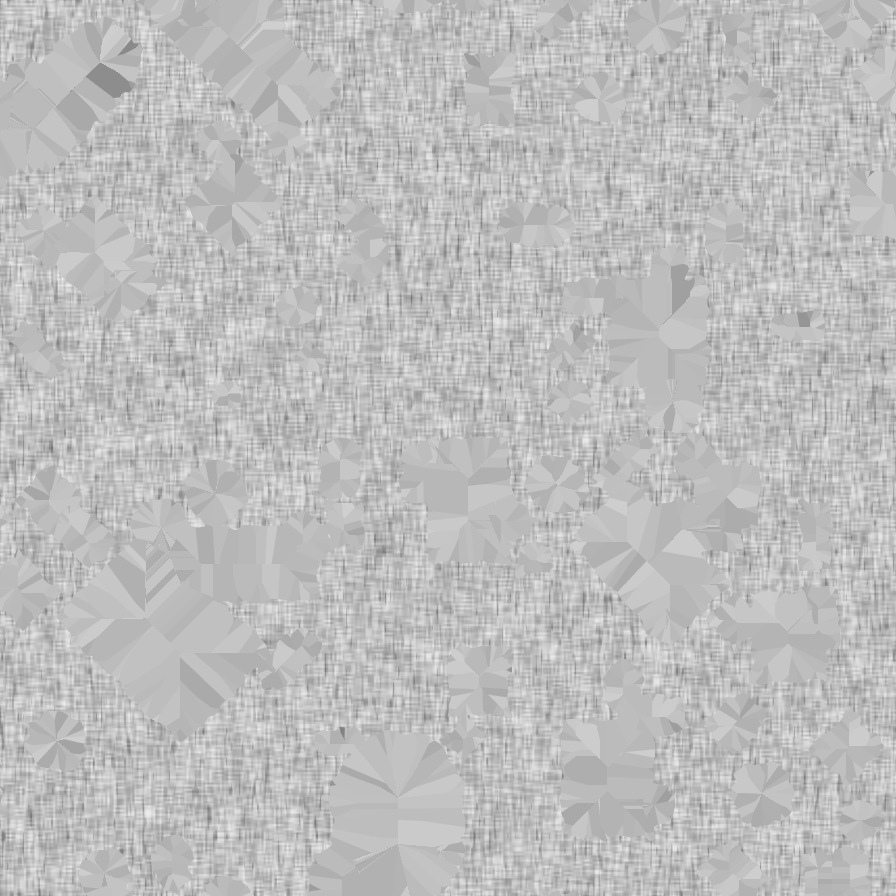
This texture is drawn by a Shadertoy shader. Its source:

```glsl
// Grey woven grain broken by gaps of many shapes. Each gap is filled with flat
// facets: every point takes the tone of the nearest grain seed on the gap's rim,
// so the facets run as fans and mitred stripes from the rim to the middle.

const float MEAN_TONE = 0.738;
const float VERTICAL_CONTRAST = 0.18;
const float HORIZONTAL_CONTRAST = 0.15;
const float PATCH_CONTRAST = 0.07;
const float STREAK_DEPTH = 0.16;
const float FACET_CONTRAST = 0.085;
const float DARK_FACET_DEPTH = 0.20;
const vec2 VERTICAL_THREADS = vec2(430.0, 75.0);
const vec2 HORIZONTAL_THREADS = vec2(90.0, 430.0);
const float LARGE_CELL = 0.165;
const float SMALL_CELL = 0.072;
const float LARGE_SHARE = 0.42;
const float SMALL_SHARE = 0.36;
const float RIM_ROUGHNESS = 0.009;
const float RIM_FREQUENCY = 95.0;
const float SEED_SPACING = 0.0065;
const float QUARTER_PI = 0.785398;

float hash(vec2 p) {
    return fract(sin(dot(p, vec2(127.1, 311.7))) * 43758.5453);
}

vec2 hash2(vec2 p) {
    return vec2(hash(p), hash(p + 37.3));
}

float valueNoise(vec2 p) {
    vec2 i = floor(p), f = fract(p);
    f = f * f * (3.0 - 2.0 * f);
    return mix(mix(hash(i), hash(i + vec2(1, 0)), f.x),
               mix(hash(i + vec2(0, 1)), hash(i + vec2(1, 1)), f.x), f.y);
}

// Depth inside one gap: a box, a diamond or a capsule
float gapShape(vec2 q, vec2 id) {
    vec2 size = mix(vec2(0.26), vec2(0.66, 0.56), hash2(id + 5.7));
    float angle = floor(hash(id + 9.1) * 4.0) * QUARTER_PI;
    float c = cos(angle), s = sin(angle);
    q = abs(mat2(c, s, -s, c) * q);
    if (hash(id + 13.9) < 0.5) return min(size.x - q.x, size.y - q.y);
    float spine = max(size.x - size.y, 0.0);
    return size.y - length(vec2(max(q.x - spine, 0.0), q.y));
}

// Greatest depth among the scattered gaps of one size
float gapLayer(vec2 p, float cell, float share, float salt) {
    p /= cell;
    vec2 base = floor(p);
    float depth = -1.0;
    for (int y = -1; y <= 1; y++)
    for (int x = -1; x <= 1; x++) {
        vec2 id = base + vec2(x, y);
        vec2 key = id + salt;
        if (hash(key + 3.3) > share) continue;
        vec2 centre = id + 0.5 + 0.8 * (hash2(key) - 0.5);
        depth = max(depth, gapShape(p - centre, key));
    }
    return depth * cell;
}

float gapDepth(vec2 p) {
    return max(gapLayer(p, LARGE_CELL, LARGE_SHARE, 21.0),
               gapLayer(p, SMALL_CELL, SMALL_SHARE, 64.0));
}

float roughDepth(vec2 p) {
    return gapDepth(p) - RIM_ROUGHNESS * valueNoise(p * RIM_FREQUENCY);
}

float weaveTone(vec2 p) {
    float vertical = valueNoise(p * VERTICAL_THREADS);
    float horizontal = valueNoise(p * HORIZONTAL_THREADS + 50.0);
    float streak = smoothstep(0.72, 1.0, valueNoise(p * VERTICAL_THREADS * 0.8 + 90.0));
    return MEAN_TONE + 0.015 + VERTICAL_CONTRAST * (vertical - 0.5)
         + HORIZONTAL_CONTRAST * (horizontal - 0.5)
         + PATCH_CONTRAST * (valueNoise(p * 55.0) - 0.5) - STREAK_DEPTH * streak;
}

float facetTone(vec2 seed) {
    float spread = hash(seed + 71.0) + hash(seed + 83.0) - 1.0;
    return MEAN_TONE + FACET_CONTRAST * spread
         - DARK_FACET_DEPTH * pow(hash(seed + 97.0), 40.0);
}

// Walk outward to the rim of the joined gaps
vec2 rimPoint(vec2 p) {
    vec2 e = vec2(0.0005, 0.0);
    for (int i = 0; i < 3; i++) {
        float d = gapDepth(p);
        if (d < 0.0005) break;
        vec2 slope = vec2(gapDepth(p + e.xy), gapDepth(p + e.yx)) - d;
        p -= d * slope / max(length(slope), 1e-6);
    }
    return p;
}

// Tone of the nearest seed outside the gap, with smoothed facet borders
float facets(vec2 p, float pixel) {
    vec2 base = floor(rimPoint(p) / SEED_SPACING);
    vec2 first = base, second = base, firstPos = p, secondPos = p + 1.0;
    float near = 1e3, next = 1e3;
    for (int y = -2; y <= 2; y++)
    for (int x = -2; x <= 2; x++) {
        vec2 id = base + vec2(x, y);
        vec2 pos = (id + hash2(id + 11.0)) * SEED_SPACING;
        float d = dot(p - pos, p - pos);
        if (d >= next || roughDepth(pos) > 0.0) continue;
        if (d < near) {
            next = near; second = first; secondPos = firstPos;
            near = d; first = id; firstPos = pos;
        } else {
            next = d; second = id; secondPos = pos;
        }
    }
    float border = (next - near) / (2.0 * max(length(firstPos - secondPos), 1e-5));
    float blend = 0.5 * (1.0 - smoothstep(0.0, 0.6 * pixel, border));
    return mix(facetTone(first), facetTone(second), blend);
}

void mainImage(out vec4 fragColor, in vec2 fragCoord) {
    float pixel = 1.0 / iResolution.y;
    vec2 p = fragCoord * pixel;
    float inside = smoothstep(-0.5 * pixel, 0.5 * pixel, roughDepth(p));
    float tone = weaveTone(p);
    if (inside > 0.0) tone = mix(tone, facets(p, pixel), inside);
    fragColor = vec4(vec3(clamp(tone, 0.0, 1.0)), 1.0);
}
```
